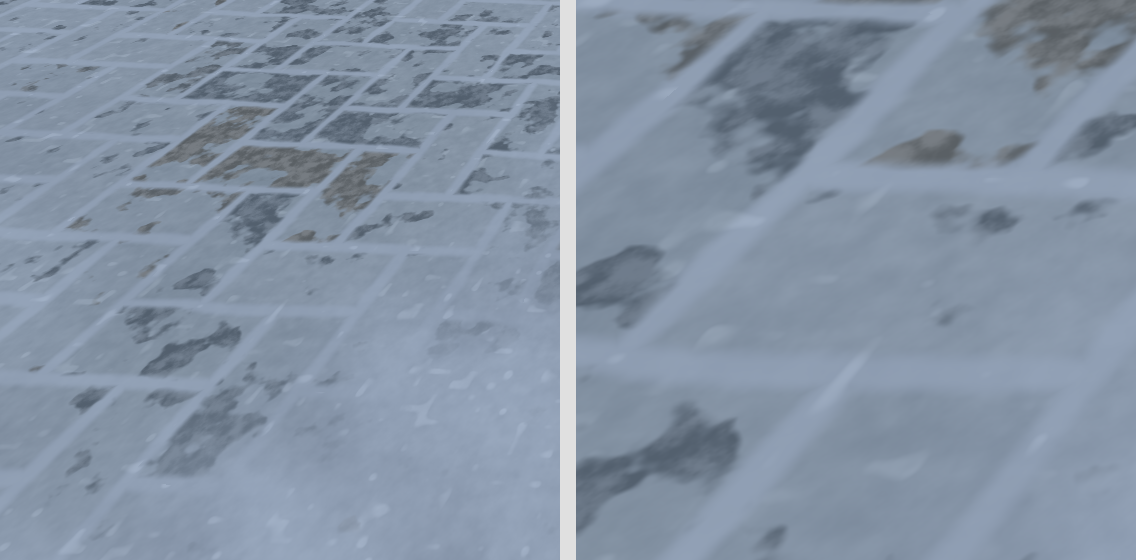
Left, the full canvas; right, a detail of the centre.
This texture is drawn by a Shadertoy shader. Its source:

```glsl
// Herringbone paving seen at a slant, with snowy joints, worn frost and a drift.

float hash(vec2 p) {
    return fract(sin(dot(p, vec2(127.1, 311.7))) * 43758.5453);
}

float noise(vec2 p) {
    vec2 i = floor(p), f = fract(p);
    f = f * f * (3.0 - 2.0 * f);
    return mix(mix(hash(i), hash(i + vec2(1, 0)), f.x),
               mix(hash(i + vec2(0, 1)), hash(i + vec2(1, 1)), f.x), f.y);
}

float fbm(vec2 p) {
    float sum = 0.0, amp = 0.53;
    for (int i = 0; i < 4; i++) {
        sum += amp * noise(p);
        p = mat2(1.6, 1.2, -1.2, 1.6) * p + 7.3;
        amp *= 0.5;
    }
    return sum;
}

// Herringbone of 2:1 bricks: xy = brick id, z = distance to its edge
vec3 herringbone(vec2 p) {
    vec2 cell = floor(p), local = fract(p);
    float step4 = mod(cell.x - cell.y, 4.0);
    vec2 size = step4 > 1.5 ? vec2(2, 1) : vec2(1, 2);
    vec2 shift = step4 > 2.5 ? vec2(1, 0) : step4 < 0.5 ? vec2(0, 1) : vec2(0);
    local += shift;
    vec2 edge = min(local, size - local);
    return vec3(cell - shift, min(edge.x, edge.y));
}

// Soft round bump of the given spread
float bump(vec2 p, vec2 spread) {
    p /= spread;
    return exp(-dot(p, p));
}

void mainImage(out vec4 fragColor, in vec2 fragCoord) {
    vec2 p = fragCoord / iResolution.xy;

    // Ground plane in perspective, with a slightly tilted horizon
    float depth = 1.729 - p.y - 0.042 * (p.x - 0.26);
    vec2 ground = vec2((p.x - 1.589) / (0.11 * depth) + 0.8, 12.63 / depth + 0.07);
    float wobble = fbm(ground * 2.3);
    vec3 brick = herringbone(ground + 0.05 * (vec2(noise(ground * 1.7), noise(ground * 1.7 + 40.0)) - 0.5));
    float seed = hash(brick.xy + 3.0);
    float broad = fbm(p * 4.0 + 11.0);
    float grain = fbm(ground * 9.0 + 5.0);

    // Where wind has cleared the paving, and where the drift lies
    float exposure = bump(p - vec2(0.60, 0.78), vec2(0.48, 0.29))
                   + 0.7 * bump(p - vec2(0.30, 0.32), vec2(0.17, 0.14))
                   + 0.5 * bump(p - vec2(0.97, 0.52), vec2(0.12, 0.14))
                   + 0.5 * bump(p - vec2(0.20, 0.08), vec2(0.12, 0.13));
    float drift = smoothstep(0.56, 0.80, dot(p, vec2(0.45, -0.65)) + 0.65 + 0.2 * (broad - 0.5));

    // Snow, slightly streaked
    vec3 snow = mix(vec3(0.52, 0.575, 0.655), vec3(0.585, 0.645, 0.73), smoothstep(0.2, 0.75, broad));
    snow += 0.05 * (grain - 0.5);

    // Thin frost on each brick face
    float face = smoothstep(0.03, 0.13, brick.z + 0.07 * (wobble - 0.5));
    vec3 frost = mix(vec3(0.535, 0.59, 0.655), vec3(0.475, 0.535, 0.595), 0.6 * wobble + 0.4 * seed);
    frost += 0.06 * (grain - 0.5);
    float film = face * (1.0 - 0.9 * drift) * (0.55 + 0.45 * min(exposure, 1.0));
    vec3 color = mix(snow, frost, film);

    // Packed snow lines in the joints
    color = mix(color, vec3(0.575, 0.635, 0.715), (1.0 - face) * (0.65 - 0.5 * drift));

    // Ragged bare stone, with a warm stain on a few bricks
    float wear = fbm(ground * vec2(2.6, 3.0) + seed * 9.0);
    float bare = smoothstep(0.50, 0.61, wear + 0.30 * exposure + 0.18 * (seed - 0.5) - 0.22);
    vec3 stone = mix(vec3(0.31, 0.36, 0.415), vec3(0.43, 0.48, 0.54), smoothstep(0.25, 0.75, grain));
    stone += vec3(0.03, 0.0, -0.04) * smoothstep(0.88, 0.95, hash(brick.xy + 17.0));
    color = mix(color, stone, bare * face * (1.0 - 0.85 * drift) * 0.92);

    // Small bright clumps of snow
    color += 0.05 * smoothstep(0.78, 0.95, noise(ground * 7.0 + 60.0)) * (1.0 - bare);
    fragColor = vec4(color, 1.0);
}
```
